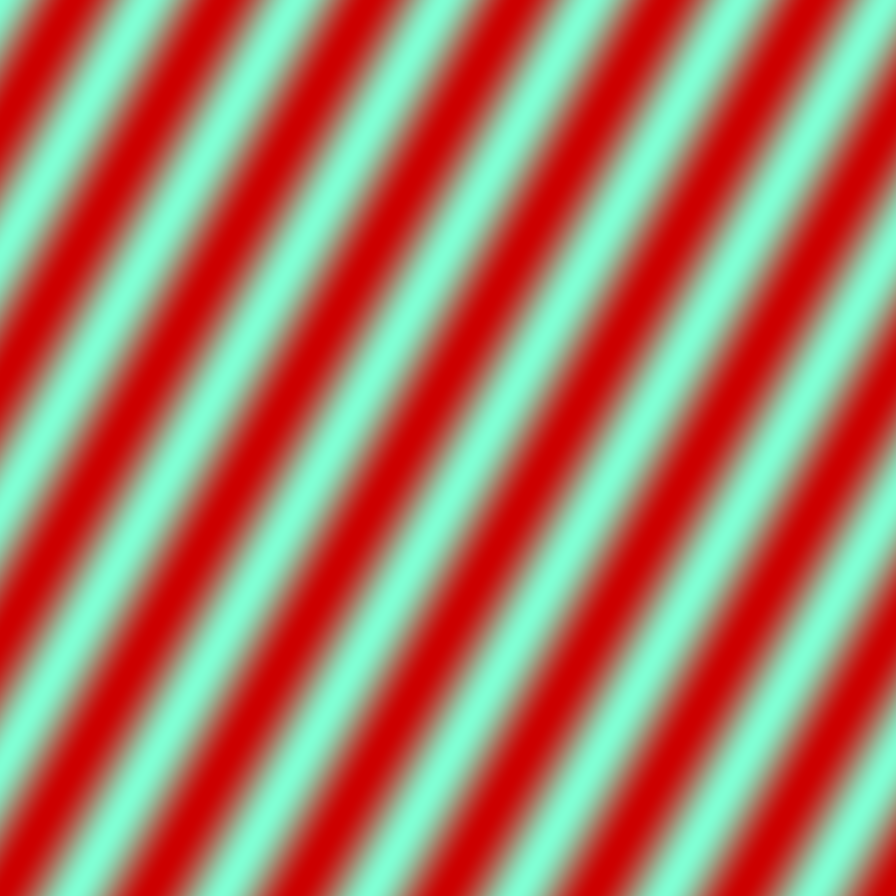
This pattern is drawn by a three.js fragment shader. Its source:

```glsl
// Soft diagonal stripes, alternating red and aquamarine, leaning 30 degrees
// from vertical. A triangle wave across the stripes is eased with smoothstep
// and used to blend the two colours.

varying vec2 vUv;

// 0 on the centre line of a red stripe, 1 on the centre line of a mint one
float triangleWave(float phase) {
  return 1.0 - abs(2.0 * fract(phase) - 1.0);
}

void main() {
  // Seven stripe pairs per canvas unit, measured across the stripes
  float angle = radians(30.0);
  vec2 across = vec2(cos(angle), -sin(angle));
  float wave = triangleWave(7.0 * dot(vUv, across));

  // Wide soft edges, with the red very slightly broader than the mint
  float blend = smoothstep(0.03, 1.0, wave);

  vec3 red = vec3(0.8, 0.0, 0.0);
  vec3 mint = vec3(0.5, 1.0, 0.83);
  gl_FragColor = vec4(mix(red, mint, blend), 1.0);
}
```
